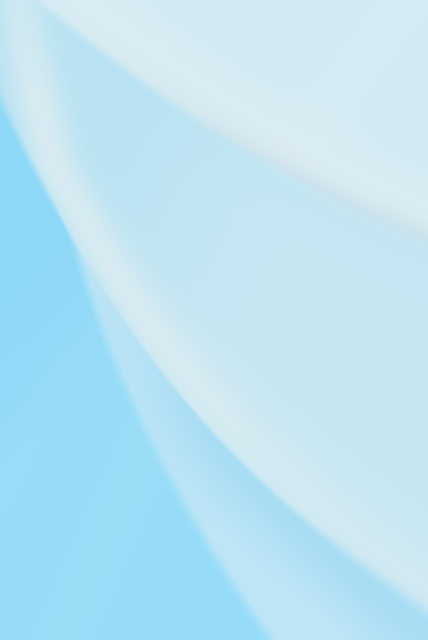
This background is drawn by a WebGL 2 fragment shader. Its source:

```glsl
#version 300 es
precision highp float;
// Soft overlapping sheets of pale blue, swept from the upper left to the lower right.
// Each sheet is bounded by a polynomial curve; the signed distance to that curve
// drives its soft edge, the glow along its rim and the shadow it casts.

uniform vec2 u_resolution;
out vec4 outColor;

// Curve coefficients in rising powers, in units of the canvas height.
const vec4 UPPER_CURVE = vec4(1.0506, -0.8845, 0.363, 0.0);
const vec4 MIDDLE_CURVE = vec4(0.847, -2.177, 2.162, -1.06);
const vec4 FOLD_CURVE = vec4(0.423, -0.712, 0.348, 0.0);

const vec3 DEEP_BLUE = vec3(0.54, 0.84, 0.965);
const vec3 SOFT_BLUE = vec3(0.61, 0.87, 0.97);
const vec3 FOLD_PALE = vec3(0.745, 0.90, 0.965);
const vec3 FOLD_SHADE = vec3(0.645, 0.86, 0.955);
const vec3 MIDDLE_COOL = vec3(0.72, 0.885, 0.95);
const vec3 MIDDLE_PALE = vec3(0.775, 0.903, 0.95);
const vec3 UPPER_PALE = vec3(0.825, 0.918, 0.955);
const vec3 RIM_LIGHT = vec3(0.855, 0.925, 0.945);
const vec3 RIM_GREY = vec3(0.79, 0.865, 0.895);

// Approximate signed distance to y = polynomial(x), positive above it.
float curveDistance(vec2 p, vec4 k) {
  float height = k.x + p.x * (k.y + p.x * (k.z + p.x * k.w));
  float slope = k.y + p.x * (2.0 * k.z + 3.0 * k.w * p.x);
  return (p.y - height) / sqrt(1.0 + slope * slope);
}

float cover(float d, float softness) {
  return smoothstep(-softness, softness, d);
}

// Bell shape with a separate width on each side of its centre.
float glow(float d, float centre, float before, float after) {
  float t = (d - centre) / (d < centre ? before : after);
  return exp(-t * t);
}

// Blurred straight streak through a point, along a unit direction.
float streak(vec2 p, vec2 through, vec2 along, float width) {
  vec2 q = p - through;
  return glow(q.x * along.y - q.y * along.x, 0.0, width, width);
}

vec3 backdrop(vec2 p) {
  float lower = cover(0.36 + 0.9 * p.x - p.y, 0.20);
  vec3 color = mix(DEEP_BLUE, SOFT_BLUE, 0.2 + 0.55 * lower);
  float light = streak(p, vec2(0.17, 0.17), vec2(0.40, 0.917), 0.035);
  light += 0.6 * streak(p, vec2(0.05, 0.32), vec2(0.60, 0.80), 0.04);
  return mix(color, SOFT_BLUE, 0.6 * min(light, 1.0));
}

vec3 foldSheet(vec2 p, float foldDist, float middleDist) {
  float shade = glow(middleDist, 0.0, 0.065, 0.065) * smoothstep(0.10, 0.35, p.x);
  vec3 color = mix(FOLD_PALE, FOLD_SHADE, 0.85 * shade);
  float nearTip = smoothstep(0.35, 0.65, p.y);
  color = mix(color, MIDDLE_COOL, 0.6 * nearTip);
  float farSide = smoothstep(0.08, 0.20, foldDist);
  return mix(color, FOLD_SHADE, 0.5 * farSide);
}

vec3 middleSheet(vec2 p, float middleDist, float upperDist) {
  float pale = smoothstep(0.10, 0.55, p.x + 0.5 * (0.8 - p.y));
  vec3 color = mix(MIDDLE_COOL, MIDDLE_PALE, pale);
  float shadow = glow(upperDist, 0.0, 0.05, 0.05);
  color = mix(color, MIDDLE_COOL, 0.25 * shadow);
  // The bright rim drifts away from the edge towards the top.
  float centre = 0.03 + 0.25 * max(0.0, p.y - 0.75);
  float spread = mix(0.042, 0.065, smoothstep(0.2, 0.6, p.x));
  float strength = mix(0.9, 0.5, smoothstep(0.2, 0.6, p.x));
  strength *= 1.0 - 0.3 * smoothstep(0.82, 1.0, p.y);
  float rim = glow(middleDist, centre, 0.036, spread);
  return mix(color, RIM_LIGHT, strength * rim);
}

vec3 upperSheet(vec2 p, float upperDist) {
  float rim = glow(upperDist, 0.045, 0.06, 0.055);
  vec3 color = mix(UPPER_PALE, RIM_LIGHT, 0.9 * rim);
  float sheen = streak(p, vec2(0.56, 0.90), vec2(0.60, 0.80), 0.06);
  color = mix(color, RIM_LIGHT, 0.35 * sheen);
  float grey = glow(upperDist, 0.0, 0.02, 0.022);
  return mix(color, RIM_GREY, 0.7 * grey * smoothstep(0.10, 0.55, p.x));
}

void main() {
  // Height runs from 0 to 1; width is fixed to two thirds of it.
  vec2 p = gl_FragCoord.xy / u_resolution * vec2(2.0 / 3.0, 1.0);
  float foldDist = curveDistance(p.yx, FOLD_CURVE);
  float middleDist = curveDistance(p, MIDDLE_CURVE);
  float upperDist = curveDistance(p, UPPER_CURVE);

  // Edges blur towards the ends of each sheet.
  float middleSoft = 0.004 + 0.012 * smoothstep(0.35, 0.65, p.x)
                   + 0.006 * smoothstep(0.6, 0.8, p.y);
  float upperSoft = mix(0.010, 0.018, smoothstep(0.2, 0.6, p.x));

  vec3 color = backdrop(p);
  color = mix(color, foldSheet(p, foldDist, middleDist), cover(foldDist, 0.011));
  color = mix(color, middleSheet(p, middleDist, upperDist), cover(middleDist, middleSoft));
  color = mix(color, upperSheet(p, upperDist), cover(upperDist, upperSoft));
  outColor = vec4(color, 1.0);
}
```
